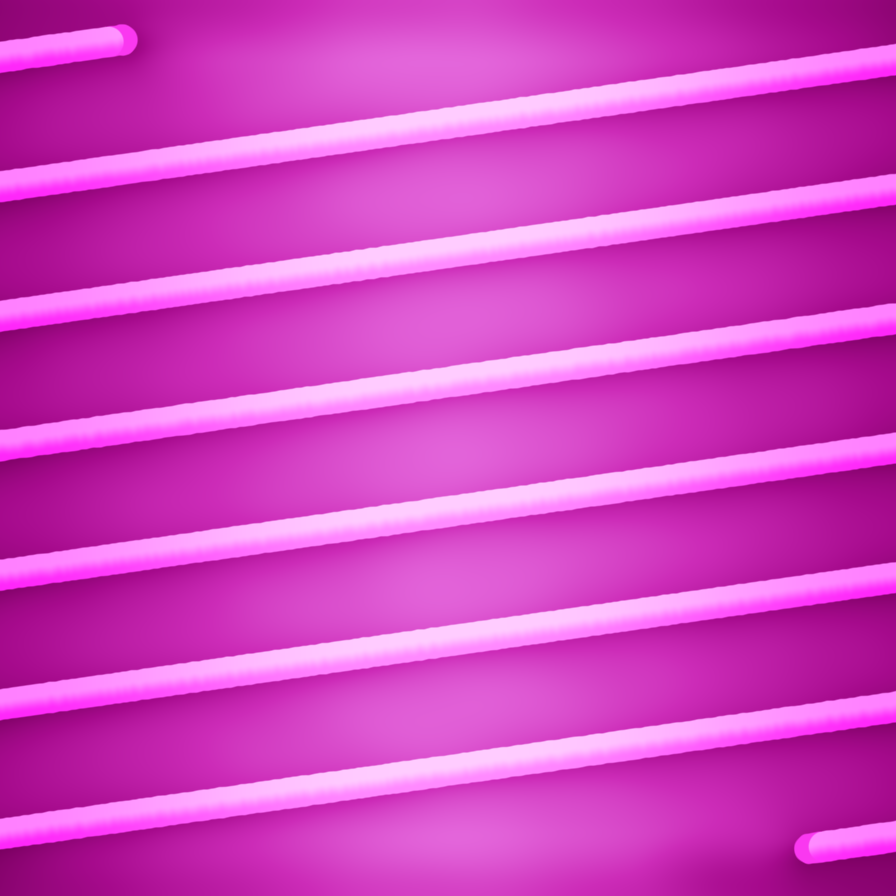
Give the GLSL for this background, as a three.js fragment shader.

```glsl
varying vec2 vUv;

// Tube layout
const int TUBE_COUNT = 8;
const float SLOPE = 0.142;
const float SPACING = 0.1445;
const float FIRST_HEIGHT = -0.0755;
const float RADIUS = 0.0172;
const float FIRST_START = 0.913;
const float LAST_END = 0.138;
const float CAP_LENGTH = 0.016;
const float EDGE = 0.0012;

// Light and wear
const float SHADE_BELOW = 0.34;
const float SHADE_ABOVE = 0.15;
const float SHADE_REACH = 0.027;
const float BORDER_SHADE = 0.22;
const float MOTTLE = 0.035;
const float EDGE_WEAR = 0.0009;

// Colours
const vec3 WALL_DEEP = vec3(0.48, 0.0, 0.38);
const vec3 WALL_DARK = vec3(0.65, 0.04, 0.55);
const vec3 WALL_MID = vec3(0.80, 0.17, 0.72);
const vec3 WALL_LIGHT = vec3(0.90, 0.42, 0.87);
const vec3 TOP_SIDE = vec3(1.0, 0.50, 1.0);
const vec3 TOP_CENTRE = vec3(1.0, 0.80, 1.0);
const vec3 UNDER_SIDE = vec3(1.0, 0.15, 0.98);
const vec3 UNDER_CENTRE = vec3(1.0, 0.54, 1.0);
const vec3 CAP_COLOUR = vec3(0.98, 0.22, 0.94);

vec2 hashGradient(vec2 cell) {
  float h = fract(sin(dot(cell, vec2(127.1, 311.7))) * 43758.55);
  return vec2(cos(h * 6.2832), sin(h * 6.2832));
}

float gradientNoise(vec2 p) {
  vec2 i = floor(p);
  vec2 f = p - i;
  vec2 u = f * f * f * (f * (f * 6.0 - 15.0) + 10.0);
  float a = dot(hashGradient(i), f);
  float b = dot(hashGradient(i + vec2(1.0, 0.0)), f - vec2(1.0, 0.0));
  float c = dot(hashGradient(i + vec2(0.0, 1.0)), f - vec2(0.0, 1.0));
  float d = dot(hashGradient(i + 1.0), f - 1.0);
  return mix(mix(a, b, u.x), mix(c, d, u.x), u.y);
}

// Distance to a rounded rod lying along x
float rodDistance(vec2 p, float start, float end) {
  return length(vec2(p.x - clamp(p.x, start, end), p.y)) - RADIUS;
}

float cover(float d) {
  return 1.0 - smoothstep(-EDGE, EDGE, d);
}

vec3 wallColour(float light) {
  vec3 c = mix(WALL_DEEP, WALL_DARK, clamp(light * 3.0, 0.0, 1.0));
  c = mix(c, WALL_MID, clamp(light * 3.0 - 1.0, 0.0, 1.0));
  return mix(c, WALL_LIGHT, clamp(light * 3.0 - 2.0, 0.0, 1.0));
}

void main() {
  vec2 axis = normalize(vec2(1.0, SLOPE));
  vec2 normal = vec2(-axis.y, axis.x);

  // Soft glow down the middle
  float offCentre = length(vec2(vUv.x - 0.5, 0.1));
  float light = 1.16 - 1.5 * offCentre;
  float glow = 1.0 - smoothstep(0.1, 0.52, offCentre);

  // Darker borders and faint mottling on the wall
  float border = min(vUv.y, 1.0 - vUv.y);
  light -= BORDER_SHADE * (1.0 - smoothstep(0.0, 0.075, border));
  light += MOTTLE * gradientNoise(vUv * vec2(9.0, 14.0));
  float smudge = length((vUv - vec2(0.8, 0.03)) * vec2(1.0, 1.6));
  light -= 0.08 * (1.0 - smoothstep(0.0, 0.1, smudge));

  vec3 tubeColour = vec3(0.0);
  float tubeMask = 0.0;
  for (int k = 0; k < TUBE_COUNT; k++) {
    float start = k == 0 ? FIRST_START : -1.0;
    float end = k == TUBE_COUNT - 1 ? LAST_END : 2.0;
    vec2 q = vUv - vec2(0.0, FIRST_HEIGHT + SPACING * float(k));
    vec2 p = vec2(dot(q, axis), dot(q, normal));
    float d = rodDistance(p, start, end);

    // Shadow cast on the wall, heavier below
    float upper = smoothstep(-RADIUS, RADIUS, p.y);
    float shade = mix(SHADE_BELOW, SHADE_ABOVE, upper);
    light -= shade * exp(-max(d, 0.0) / SHADE_REACH);

    // Lit upper face, saturated underside and plain end cap
    float grain = gradientNoise(vec2(p.x * 130.0, float(k) * 7.3 + 0.4));
    float lit = smoothstep(-0.75, 0.3, p.y / RADIUS + 0.12 * grain);
    vec3 body = mix(mix(UNDER_SIDE, UNDER_CENTRE, glow),
                    mix(TOP_SIDE, TOP_CENTRE, glow), lit);
    float bodyMask = cover(rodDistance(p, start + CAP_LENGTH, end - CAP_LENGTH));
    float mask = cover(d + EDGE_WEAR * grain);
    bool nearEnd = p.x < start + CAP_LENGTH || p.x > end - CAP_LENGTH;
    vec3 colour = nearEnd ? mix(CAP_COLOUR, body, bodyMask) : body;
    tubeColour = mix(tubeColour, colour, step(0.001, mask));
    tubeMask = max(tubeMask, mask);
  }

  gl_FragColor = vec4(mix(wallColour(light), tubeColour, tubeMask), 1.0);
}
```
